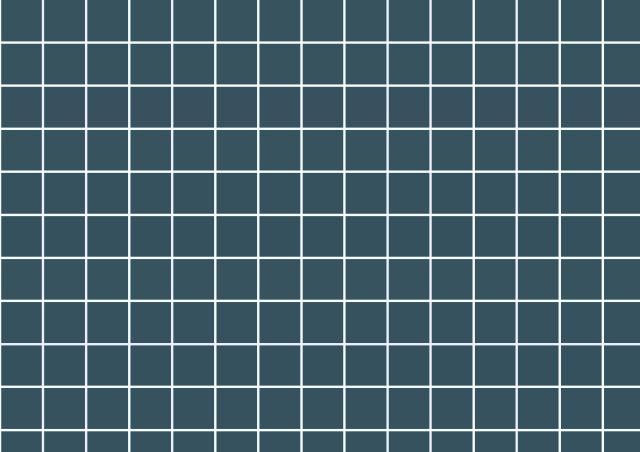
Write a Shadertoy shader that draws this pattern.

```glsl
// Square grid of thin pale lines on slate blue, with faint variation from line to line.

// Lengths are fractions of the canvas width, measured from the top left corner.
const vec2  PITCH      = vec2(0.06728, 0.06725);
const vec2  OFFSET     = vec2(0.0, -0.0006);
const vec2  FIRST_LINE = vec2(0.0, 1.0);         // the top edge carries no line
const vec2  JITTER     = vec2(0.0003, 0.0010);   // spread of line positions
const float LINE_WIDTH = 0.0037;

const vec3  SLATE      = vec3(0.212, 0.322, 0.369);
const vec3  SLATE_TINT = vec3(-0.004, 0.008, -0.004);
const vec3  LINE_COLOR = vec3(0.955, 0.995, 1.0);
const vec3  LAVENDER   = vec3(0.92, 0.94, 1.0);
const float TINT_SHARE = 0.3;                    // share of lines tinted lavender

float hash(float n) {
    return fract(sin(n * 127.1 + 11.7) * 43758.5453);
}

// Colour of one grid line, chosen by its seed
vec3 lineColor(float seed) {
    return mix(LINE_COLOR, LAVENDER, step(hash(seed), TINT_SHARE));
}

void mainImage(out vec4 fragColor, in vec2 fragCoord) {
    float pixel = 1.0 / iResolution.x;
    vec2 p = vec2(fragCoord.x, iResolution.y - fragCoord.y) * pixel;

    // Nearest column and row line, each slightly displaced
    vec2 index = max(round((p - OFFSET) / PITCH), FIRST_LINE);
    vec2 shift = JITTER * (vec2(hash(index.x), hash(index.y + 40.0)) - 0.5);
    vec2 dist = abs(p - OFFSET - index * PITCH - shift);

    // Pixel coverage of both lines
    vec2 cover = clamp((0.5 * LINE_WIDTH - dist) / pixel + 0.5, 0.0, 1.0);
    cover *= min(1.0, LINE_WIDTH / pixel);

    // Cell fill with a faint tint per row
    float row = floor((p.y - OFFSET.y) / PITCH.y);
    vec3 color = SLATE + SLATE_TINT * (hash(row + 80.0) - 0.5);

    // Columns, then rows over them
    color = mix(color, lineColor(index.x + 120.0), cover.x);
    color = mix(color, lineColor(index.y + 160.0), cover.y);

    fragColor = vec4(color, 1.0);
}
```
